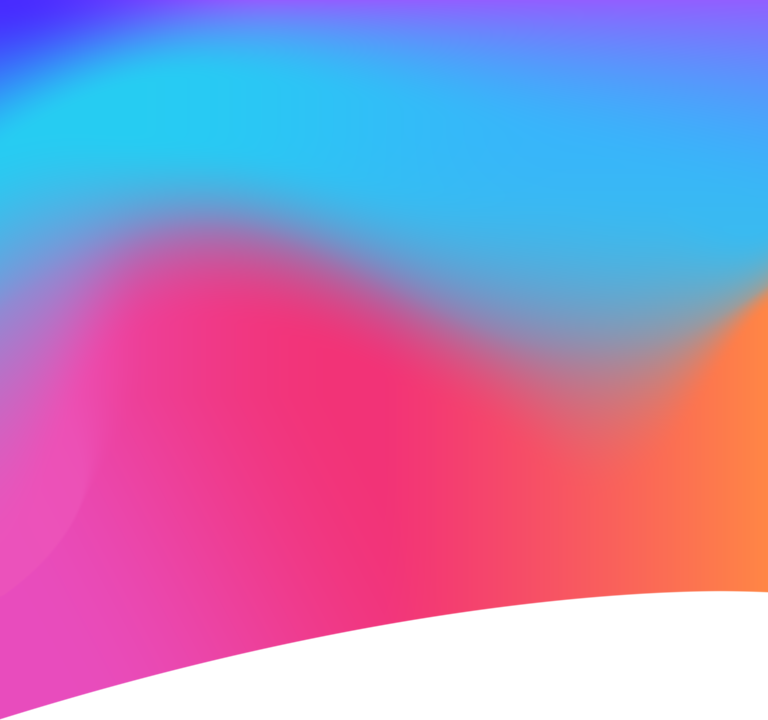
Give the GLSL for this background, as a WebGL 1 fragment shader.

```glsl
precision highp float;
// A soft wave of colour: a violet-to-cyan sky melts into a rose and orange body
// along a curved seam, with a faint lilac lobe at the left and a white sweep below.
// Each layer is a gradient measured against a formula for its edge over x.
uniform vec2 u_resolution;

const float PI = 3.14159265;

const vec3 INDIGO = vec3(0.28, 0.17, 1.00);
const vec3 VIOLET = vec3(0.57, 0.37, 1.00);
const vec3 CYAN   = vec3(0.15, 0.80, 0.95);
const vec3 SKY    = vec3(0.22, 0.71, 0.98);
const vec3 TEAL   = vec3(0.23, 0.74, 0.92);
const vec3 ORCHID = vec3(0.91, 0.30, 0.74);
const vec3 ROSE   = vec3(0.95, 0.20, 0.465);
const vec3 ORANGE = vec3(1.00, 0.525, 0.27);
const vec3 LILAC  = vec3(0.93, 0.335, 0.73);
const vec3 PAPER  = vec3(1.0);

const float SEAM_DEPTH = 0.400;      // mean depth of the seam
const float SEAM_SWING = 0.0875;     // height of its wave
const float SEAM_CREST = 0.247;      // x of its highest point
const float SEAM_HALF_WAVE = 0.534;  // distance from crest to trough
const float LOBE_WIDTH = 0.125;
const float LOBE_STRENGTH = 0.65;
const float SWEEP_TOP = 0.821;       // depth of the white sweep's crest
const float SWEEP_FALL = 0.178;
const float SWEEP_CREST = 0.9375;

float sq(float v) { return v * v; }

float bump(float x, float center, float width) {
  return exp(-sq((x - center) / width));
}

float easeOut(float t) { return 1.0 - sq(1.0 - clamp(t, 0.0, 1.0)); }

// Sky: violet at the top edge, fading to cyan and then blue at the right
vec3 coolLayer(float x, float depth) {
  vec3 top = mix(INDIGO, VIOLET, smoothstep(0.0, 0.36, x));
  float reach = 0.11 + 0.10 * sq(max(0.0, 1.0 - x / 0.26))
              + 0.19 * pow(max(0.0, (x - 0.26) / 0.74), 1.4);
  float fade = mix(smoothstep(0.0, reach, depth), easeOut(depth / reach),
                   smoothstep(0.0, 0.4, x));
  vec3 band = mix(CYAN, SKY, smoothstep(0.15, 0.75, x));
  band = mix(band, TEAL, 0.7 * smoothstep(0.18, 0.36, depth));
  return mix(top, band, fade);
}

// Lilac lobe: crisp at its lower edge, dissolving upward
float lobeMask(float x, float depth) {
  float u = clamp((depth - 0.55) / 0.28, 0.0, 1.0);
  float edge = LOBE_WIDTH * (1.0 - u * u * u);
  float blur = mix(0.07, 0.003, smoothstep(0.50, 0.71, depth));
  float below = 1.0 - smoothstep(0.825, 0.832, depth);
  return below * (1.0 - smoothstep(edge - blur, edge + blur, x));
}

// Body: orchid through rose to orange, with orchid leaning in from below
vec3 warmLayer(float x, float depth) {
  float lean = x - 0.5 * max(0.0, depth - 0.55);
  vec3 color = mix(ORCHID, ROSE, smoothstep(-0.12, 0.46, lean));
  float heat = clamp((x - 0.5) / 0.5, 0.0, 1.0);
  color = mix(color, ORANGE, pow(heat, 1.15));
  return mix(color, LILAC, LOBE_STRENGTH * lobeMask(x, depth));
}

// Share of the body colour, with separate softness above and below the seam
float seamBlend(float x, float depth) {
  float seam = SEAM_DEPTH
             - SEAM_SWING * cos(PI * (x - SEAM_CREST) / SEAM_HALF_WAVE)
             + 0.042 * sq(max(0.0, 1.0 - x / 0.325))
             - 0.029 * sq(max(0.0, (x - 0.78) / 0.22));
  float rightEnd = smoothstep(0.85, 1.0, x);
  float above = 0.115 + 0.11 * bump(x, 0.0, 0.15)
              + 0.11 * bump(x, 0.75, 0.22) - 0.06 * rightEnd;
  float below = 0.135 + 0.21 * bump(x, 0.0, 0.10)
              + 0.075 * bump(x, 0.78, 0.10) - 0.10 * rightEnd;
  float d = depth - seam;
  float span = d < 0.0 ? above : below;
  return 0.5 + 0.5 * sign(d) * easeOut(abs(d) / span);
}

void main() {
  vec2 uv = gl_FragCoord.xy / u_resolution;
  float x = uv.x;
  float depth = 1.0 - uv.y;

  vec3 color = mix(coolLayer(x, depth), warmLayer(x, depth), seamBlend(x, depth));

  // White sweep along the bottom
  float sweep = SWEEP_TOP
              + SWEEP_FALL * pow(abs(SWEEP_CREST - x) / SWEEP_CREST, 1.75);
  float pixel = 1.0 / u_resolution.y;
  color = mix(color, PAPER, smoothstep(-pixel, pixel, depth - sweep));

  gl_FragColor = vec4(color, 1.0);
}
```
